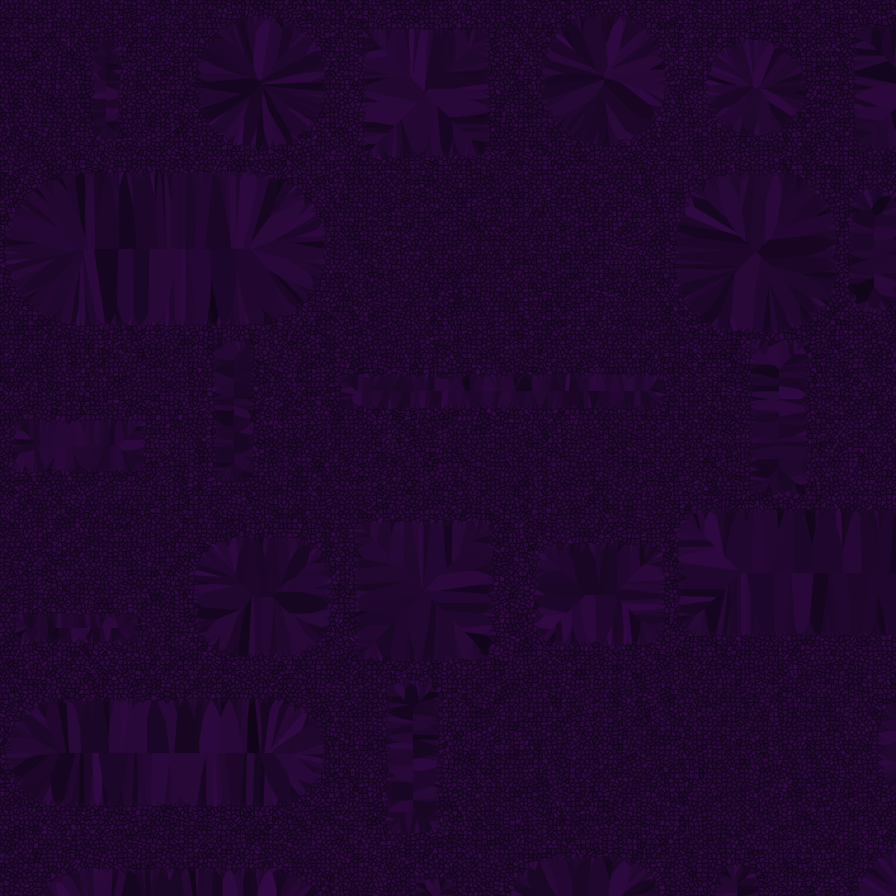
Reproduce this pattern procedurally as a WebGL 2 fragment shader.

```glsl
#version 300 es
precision highp float;
// Dark violet Voronoi mosaic. Tiny sites fill the canvas except inside rounded
// voids, one per block of a loose grid; there the rim cells stretch inwards
// and form stripes, fans and wedges.

#define BLOCKS 5.33        // layout blocks across the canvas
#define GRAINS 190.0       // small cells across the canvas
#define VOID_SHARE 0.84    // share of blocks that hold a void
#define WIDE_SHARE 0.25    // share of block pairs joined into one
#define STRIP_SHARE 0.42   // share of voids that are narrow strips
#define MARGIN 0.03        // dense rim around a void, in blocks
#define INSET 0.22         // largest extra inset of a void, in blocks
#define FRINGE 0.9         // how far stray sites enter a void, in grains
#define REACH 16           // rim search steps to either side
#define STEP 0.7           // length of a search step, in grains
#define GROUT 0.62         // brightness of the lines between grains

uniform vec2 u_resolution;
out vec4 fragColor;

const vec3 DARK = vec3(0.056, 0.017, 0.088);
const vec3 BRIGHT = vec3(0.200, 0.036, 0.280);

struct Void {
    vec2 center;
    vec2 halfSize;
    float radius;
};

float hash(vec2 p) {
    return fract(sin(dot(p, vec2(127.1, 311.7))) * 43758.5453);
}

// The void that belongs to the block around p; dense blocks get a negative size.
Void findVoid(vec2 p) {
    vec2 q = (p - vec2(0.0, 1.0)) * BLOCKS;
    vec2 id = floor(q);
    vec2 size = vec2(1.0);
    vec2 pair = vec2(floor(id.x * 0.5), id.y);
    if (hash(pair + 7.3) < WIDE_SHARE) {
        id.x = pair.x * 2.0;
        size.x = 2.0;
    }
    if (hash(id + 3.7) > VOID_SHARE) return Void(p, vec2(-1.0), 0.0);

    vec2 lowInset = vec2(hash(id + 11.1), hash(id + 23.5));
    vec2 highInset = vec2(hash(id + 37.9), hash(id + 41.3));
    vec2 low = MARGIN + INSET * lowInset * lowInset;
    vec2 high = size - MARGIN - INSET * highInset * highInset;
    float strip = hash(id + 53.1) / STRIP_SHARE;
    if (strip < 1.0) {
        vec2 stripLow = MARGIN + 0.6 * lowInset;
        vec2 across = strip < 0.7 ? vec2(1.0, 0.0) : vec2(0.0, 1.0);
        low = mix(low, stripLow, across);
        high = mix(high, stripLow + 0.14 + 0.18 * highInset, across);
    }
    vec2 halfSize = 0.5 * (high - low) / BLOCKS;
    vec2 center = (id + 0.5 * (low + high)) / BLOCKS + vec2(0.0, 1.0);
    float roundness = mix(0.1, 1.0, smoothstep(0.2, 0.8, hash(id + 67.7)));
    return Void(center, halfSize, roundness * min(halfSize.x, halfSize.y));
}

// Signed distance to the void's rim (x) and its outward normal (yz).
vec3 rimDistance(vec2 p, Void v) {
    vec2 offset = p - v.center;
    vec2 a = abs(offset) - v.halfSize + v.radius;
    vec2 side = 2.0 * step(0.0, offset) - 1.0;
    if (max(a.x, a.y) > 0.0) {
        vec2 corner = max(a, 0.0);
        float len = length(corner);
        return vec3(len - v.radius, side * corner / len);
    }
    vec2 axis = a.x > a.y ? vec2(1.0, 0.0) : vec2(0.0, 1.0);
    return vec3(max(a.x, a.y) - v.radius, side * axis);
}

// Jittered site of a grain; rim sites line up, those inside a void go far away.
vec2 sitePosition(vec2 id) {
    vec2 site = (id + 0.05 + 0.9 * vec2(hash(id), hash(id + 91.7))) / GRAINS;
    vec3 rim = rimDistance(site, findVoid(site));
    float depth = rim.x * GRAINS;
    if (depth < -0.5) return vec2(1e3);
    if (depth > 0.5) return site;
    float stray = FRINGE * pow(hash(id + 17.9), 5.0);
    return site - rim.yz * (0.8 * depth + stray) / GRAINS;
}

vec3 siteColor(vec2 id, float spread) {
    float tone = 0.5 * (hash(id + 29.3) + hash(id + 71.9));
    return mix(DARK, BRIGHT, mix(0.5, tone, spread));
}

void main() {
    vec2 p = gl_FragCoord.xy / u_resolution.y;
    float pixel = 1.0 / u_resolution.y;
    float stride = STEP / GRAINS;

    Void here = findVoid(p);
    vec3 rim = rimDistance(p, here);
    bool inVoid = rim.x < 0.0;
    vec2 base = inVoid ? p - rim.x * rim.yz : p;
    vec2 tangent = inVoid ? vec2(-rim.z, rim.y) : vec2(1.0, 0.0);
    int reach = inVoid ? REACH : 2;
    int layers = inVoid ? 1 : 2;

    // Two nearest sites, searched along the rim or around the pixel
    float near1 = 1e3, near2 = 1e3;
    vec2 id1 = vec2(-999.0), id2 = id1, site1 = vec2(0.0), site2 = vec2(1.0);
    for (int k = -reach; k <= reach; k++) {
        vec2 along = base + tangent * float(k) * stride;
        vec2 normal = vec2(0.0, 1.0);
        if (inVoid) {
            vec3 local = rimDistance(along, here);
            along -= local.x * local.yz;
            normal = local.yz;
        }
        for (int j = -layers; j <= layers; j++) {
            vec2 id = floor((along + normal * float(j) * stride) * GRAINS);
            if (id == id1 || id == id2) continue;
            vec2 site = sitePosition(id);
            float d = dot(site - p, site - p);
            if (d < near1) {
                near2 = near1; id2 = id1; site2 = site1;
                near1 = d; id1 = id; site1 = site;
            } else if (d < near2) {
                near2 = d; id2 = id; site2 = site;
            }
        }
    }

    // Cell colour with smooth borders, and dark grout between the grains
    float border = (near2 - near1) / max(2.0 * distance(site1, site2), 1e-5);
    float dense = smoothstep(-1.0, 1.0, rim.x * GRAINS);
    float spread = mix(0.95, 0.5, dense);
    vec3 first = siteColor(id1, spread);
    vec3 blend = 0.5 * (first + siteColor(id2, spread));
    vec3 color = mix(blend, first, smoothstep(0.0, 0.6 * pixel, border));
    float grout = mix(GROUT, 1.22, smoothstep(0.0, 0.3 / GRAINS, border));
    fragColor = vec4(color * mix(1.0, grout, dense), 1.0);
}
```
